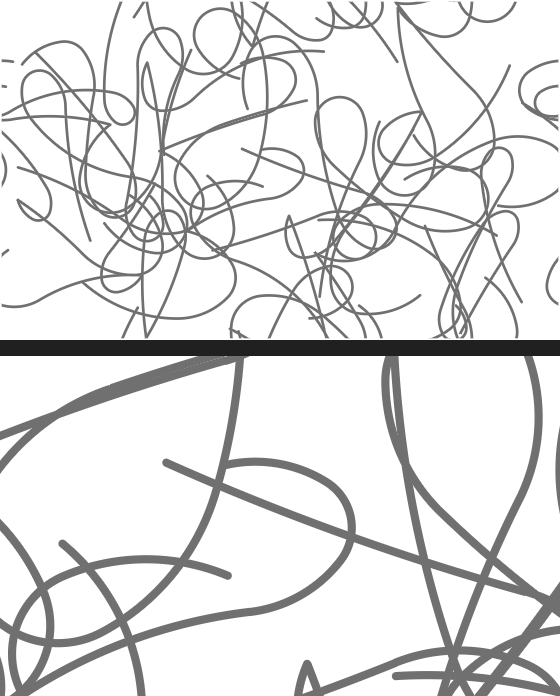
Top, the full canvas; bottom, a detail of the centre.
Write a Shadertoy shader that draws this pattern.

```glsl
const vec3  PAPER = vec3(1.0);
const vec3  INK = vec3(0.44);
const float HALF_WIDTH = 0.0040;              // all lengths in canvas heights
const float MARGIN = 0.005;                   // blank rim of the canvas
const ivec2 STRAND_GRID = ivec2(6, 4);        // one strand starts in each cell
const int   CYCLES = 2;                       // sweep + turn pairs per strand
const vec2  SWEEP_LENGTH = vec2(0.22, 0.42);
const float SWEEP_CURVATURE = 2.4;
const vec2  TURN_RADIUS = vec2(0.035, 0.10);
const vec2  TURN_ANGLE = vec2(1.0, 2.9);
const float EASE_RADIUS = 2.5;                // wider arcs before and after a turn
const float EASE_ANGLE = 0.8;
const float CORNER_CHANCE = 0.75;
const vec2  CORNER_ANGLE = vec2(2.0, 2.75);
const float SEED = 17.0;
const float TAU = 6.28318;

vec3 hash32(vec2 p) {
    vec3 q = fract(vec3(p.xyx) * vec3(0.1031, 0.1030, 0.0973));
    q += dot(q, q.yxz + 33.33);
    return fract((q.xxy + q.yzz) * q.zyx);
}

vec2 normalOf(float heading) {
    return vec2(-sin(heading), cos(heading));
}

// Distance to an arc on the wrapped canvas; moves the pen to the arc's end
float drawArc(vec2 p, vec2 tile, inout vec2 pen, inout float heading,
              float curvature, float arcLength) {
    float radius = 1.0 / curvature;
    float halfAngle = 0.5 * curvature * arcLength;
    vec2 start = -normalOf(heading) * radius;
    vec2 middle = -normalOf(heading + halfAngle) * radius;
    vec2 end = -normalOf(heading + 2.0 * halfAngle) * radius;
    vec2 center = pen - start;

    vec2 fromMiddle = p - center - middle;
    fromMiddle -= tile * floor(fromMiddle / tile + 0.5);
    vec2 v = fromMiddle + middle;

    pen = center + end;
    heading += 2.0 * halfAngle;

    float reach = length(v);
    bool insideSpan = dot(v, middle) > reach * abs(radius) * cos(halfAngle);
    return insideSpan ? abs(reach - abs(radius))
                      : min(length(v - start), length(v - end));
}

// One wandering strand: long sweeps, eased tight turns and sharp corners
float strandDistance(vec2 p, vec2 tile, vec2 cell, float id) {
    vec3 origin = hash32(vec2(id, SEED));
    vec2 pen = (cell + origin.xy) / vec2(STRAND_GRID) * tile;
    float heading = origin.z * TAU;
    float d = 1e3;

    for (int c = 0; c < CYCLES; c++) {
        vec3 sweep = hash32(vec2(id + 61.0, float(c) * 5.0 + SEED));
        vec3 turn = hash32(vec2(id + 137.0, float(c) * 7.0 + SEED));
        float side = turn.x < 0.5 ? -1.0 : 1.0;

        if (c > 0 && sweep.z < CORNER_CHANCE)
            heading -= side * mix(CORNER_ANGLE.x, CORNER_ANGLE.y, sweep.z / CORNER_CHANCE);

        float bend = (sweep.y - 0.5) * 2.0 * SWEEP_CURVATURE;
        bend = (bend < 0.0 ? -1.0 : 1.0) * max(abs(bend), 0.4);
        d = min(d, drawArc(p, tile, pen, heading, bend,
                           mix(SWEEP_LENGTH.x, SWEEP_LENGTH.y, sweep.x)));

        float radius = mix(TURN_RADIUS.x, TURN_RADIUS.y, turn.y);
        float angle = mix(TURN_ANGLE.x, TURN_ANGLE.y, turn.z);
        float easeRadius = radius * EASE_RADIUS;
        float easeLength = easeRadius * EASE_ANGLE;
        d = min(d, drawArc(p, tile, pen, heading, side / easeRadius, easeLength));
        d = min(d, drawArc(p, tile, pen, heading, side / radius, radius * angle));
        d = min(d, drawArc(p, tile, pen, heading, side / easeRadius, easeLength));
    }
    return d;
}

void mainImage(out vec4 fragColor, in vec2 fragCoord) {
    float pixel = 1.0 / iResolution.y;
    vec2 p = fragCoord * pixel;
    vec2 tile = vec2(iResolution.x * pixel, 1.0);

    float d = 1e3;
    for (int y = 0; y < STRAND_GRID.y; y++)
        for (int x = 0; x < STRAND_GRID.x; x++)
            d = min(d, strandDistance(p, tile, vec2(x, y), float(y * STRAND_GRID.x + x)));

    // Trim the strands at the rim
    vec2 toEdge = min(p, tile - p);
    d = max(d, HALF_WIDTH + MARGIN - min(toEdge.x, toEdge.y));

    float coverage = clamp((HALF_WIDTH - d) / pixel + 0.5, 0.0, 1.0);
    fragColor = vec4(mix(PAPER, INK, coverage), 1.0);
}
```
